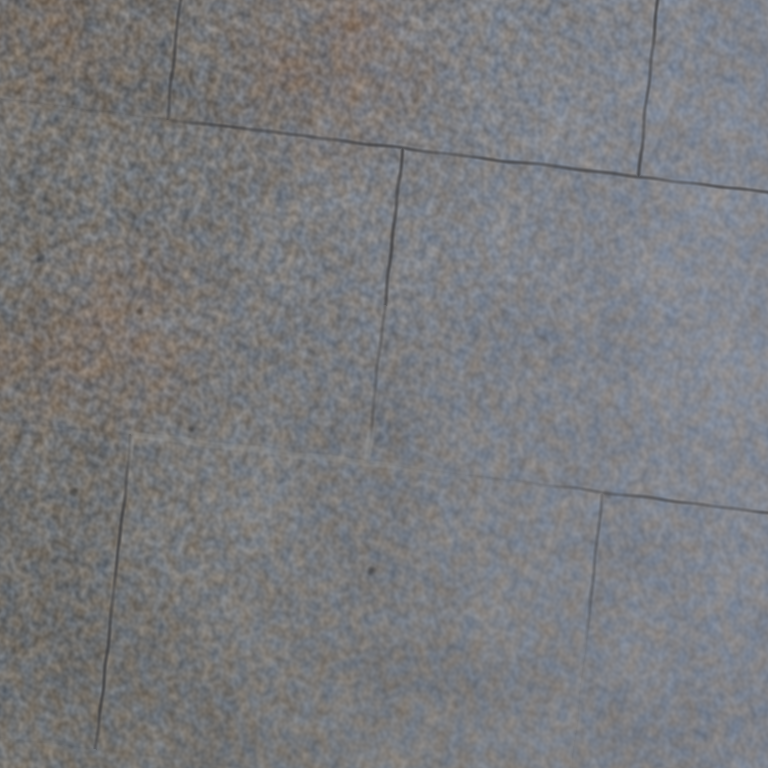
Reproduce this texture procedurally as a WebGL 2 fragment shader.

```glsl
#version 300 es
precision highp float;

uniform vec2 u_resolution;
out vec4 fragColor;

// Slab layout, in canvas units measured from the top left
const vec2 SLAB_SIZE = vec2(0.622, 0.416);
const vec2 SLAB_ORIGIN = vec2(0.235, 0.129);
const vec2 SLAB_SKEW = vec2(0.113, -0.122);
const float ROW_SHIFT = 0.5;
const float JOINT_WOBBLE = 0.0025;

// Joints
const float DARK_HALF_WIDTH = 0.0021;
const float PALE_HALF_WIDTH = 0.0042;
const float JOINT_SOFTNESS = 0.0022;
const float DARK_OPACITY = 0.72;
const float PALE_OPACITY = 0.42;

// Stone
const vec3 WARM_GREY = vec3(0.435, 0.432, 0.425);
const vec3 COOL_GREY = vec3(0.515, 0.530, 0.565);
const vec3 STAIN_TINT = vec3(0.035, -0.012, -0.045);
const vec3 GRAIN_TINT = vec3(0.035, 0.004, -0.035);
const vec3 JOINT_DARK = vec3(0.23, 0.23, 0.24);
const vec3 JOINT_PALE = vec3(0.60, 0.60, 0.59);
const float GRAIN_FREQUENCY = 92.0;
const float GRAIN_SHARP = 0.17;
const float GRAIN_SOFT = 0.085;
const float SLAB_VARIATION = 0.022;
const float PIT_CELLS = 13.0;
const float PIT_CHANCE = 0.05;

float hash(vec2 p) {
    vec3 q = fract(p.xyx * vec3(0.1031, 0.1030, 0.0973));
    q += dot(q, q.yzx + 33.33);
    return fract((q.x + q.y) * q.z);
}

float gradientDot(vec2 cell, vec2 offset) {
    float angle = 6.2832 * hash(cell);
    return dot(vec2(cos(angle), sin(angle)), offset);
}

float gradientNoise(vec2 p) {
    vec2 i = floor(p), f = p - i;
    vec2 w = f * f * f * (f * (f * 6.0 - 15.0) + 10.0);
    vec2 e = vec2(1.0, 0.0);
    float low = mix(gradientDot(i, f), gradientDot(i + e, f - e), w.x);
    float high = mix(gradientDot(i + e.yx, f - e.yx), gradientDot(i + 1.0, f - 1.0), w.x);
    return mix(low, high, w.y);
}

float line(float dist, float halfWidth, float soft) {
    return 1.0 - smoothstep(halfWidth - soft, halfWidth + soft, dist);
}

float blob(vec2 p, vec2 centre, float radius) {
    vec2 d = (p - centre) / radius;
    return exp(-dot(d, d));
}

// Distance to the nearest whole number
float toInteger(float x) {
    return abs(fract(x + 0.5) - 0.5);
}

vec3 stone(vec2 p, vec2 slab) {
    // Light drifts from warm at left to cool at right
    float cool = smoothstep(0.0, 1.0, p.x * 0.85 + (0.55 - abs(p.y - 0.62)) * 0.25);
    vec3 colour = mix(WARM_GREY, COOL_GREY, cool);
    colour += SLAB_VARIATION * (hash(slab + 17.0) - 0.5);
    colour += 0.035 * gradientNoise(p * 5.0 + 3.0) + 0.03 * gradientNoise(p * 13.0);

    // Rusty stains
    float stain = blob(p, vec2(0.42, 0.93), 0.12) + blob(p, vec2(0.15, 0.57), 0.10)
        + 0.7 * blob(p, vec2(0.05, 0.98), 0.13) + 0.7 * blob(p, vec2(0.0, 0.51), 0.07);
    colour += STAIN_TINT * stain * (0.8 + gradientNoise(p * 16.0 + 8.0));

    // Speckle, crisper toward the upper left
    vec2 g = mat2(0.86, 0.42, -0.34, 0.80) * p * GRAIN_FREQUENCY;
    float grain = 0.6 * gradientNoise(g) + 0.55 * gradientNoise(g * 1.7 + 21.0)
        + 0.3 * gradientNoise(g * 0.5 + 47.0);
    float blur = smoothstep(0.2, 1.3, p.x + 0.6 * (1.0 - p.y));
    colour += grain * mix(GRAIN_SHARP, GRAIN_SOFT, blur);
    colour += GRAIN_TINT * gradientNoise(g * 0.6 + 73.0) * 1.6;

    // Sparse dark pits
    vec2 cell = floor(p * PIT_CELLS);
    vec2 spot = 0.2 + 0.6 * vec2(hash(cell + 5.0), hash(cell + 9.0));
    float pit = line(length(fract(p * PIT_CELLS) - spot), 0.06, 0.05);
    return colour - 0.13 * pit * step(hash(cell + 31.0), PIT_CHANCE);
}

void main() {
    vec2 p = gl_FragCoord.xy / u_resolution;
    vec2 down = vec2(p.x, 1.0 - p.y);

    // Skewed running bond
    vec2 bond = down + SLAB_SKEW * down.yx - SLAB_ORIGIN;
    bond += JOINT_WOBBLE * vec2(gradientNoise(p * 24.0), gradientNoise(p * 22.0 + 40.0));
    bond /= SLAB_SIZE;
    float row = floor(bond.y);
    float column = bond.x + ROW_SHIFT * mod(row + 1.0, 2.0);
    vec2 dist = vec2(toInteger(column), toInteger(bond.y)) * SLAB_SIZE;

    // Wear: pale filler along the middle joint, faded stretches elsewhere
    float filler = (1.0 - smoothstep(0.07, 0.13, abs(bond.y - 1.0)))
        * smoothstep(0.155, 0.18, p.x) * (1.0 - smoothstep(0.46, 0.64, p.x));
    float lower = step(0.5, bond.y);
    float wear = 0.65 + 0.35 * smoothstep(-0.3, 0.2, gradientNoise(p * 11.0 + 60.0));
    float rowStrength = mix(mix(0.25, 0.9, smoothstep(0.15, 0.33, p.x)),
        0.15 + 0.65 * smoothstep(0.6, 0.9, p.x), lower);
    float fadedEnd = 1.0 - 0.85 * smoothstep(0.77, 0.88, down.y);
    float columnStrength = mix(1.0, 0.5 * fadedEnd, lower * step(0.45, p.x));

    float soft = max(JOINT_SOFTNESS, 0.75 / min(u_resolution.x, u_resolution.y));
    vec2 dark = vec2(line(dist.x, DARK_HALF_WIDTH, soft), line(dist.y, DARK_HALF_WIDTH, soft));
    float darkJoint = max(dark.x * columnStrength, dark.y * rowStrength) * wear;
    float paleJoint = line(min(dist.x, dist.y), PALE_HALF_WIDTH, soft);

    vec3 colour = stone(p, vec2(floor(column), row));
    colour = mix(colour, JOINT_PALE, paleJoint * PALE_OPACITY * wear * mix(0.12, 1.0, filler));
    colour = mix(colour, JOINT_DARK, darkJoint * DARK_OPACITY * (1.0 - filler));
    fragColor = vec4(clamp(colour, 0.0, 1.0), 1.0);
}
```
